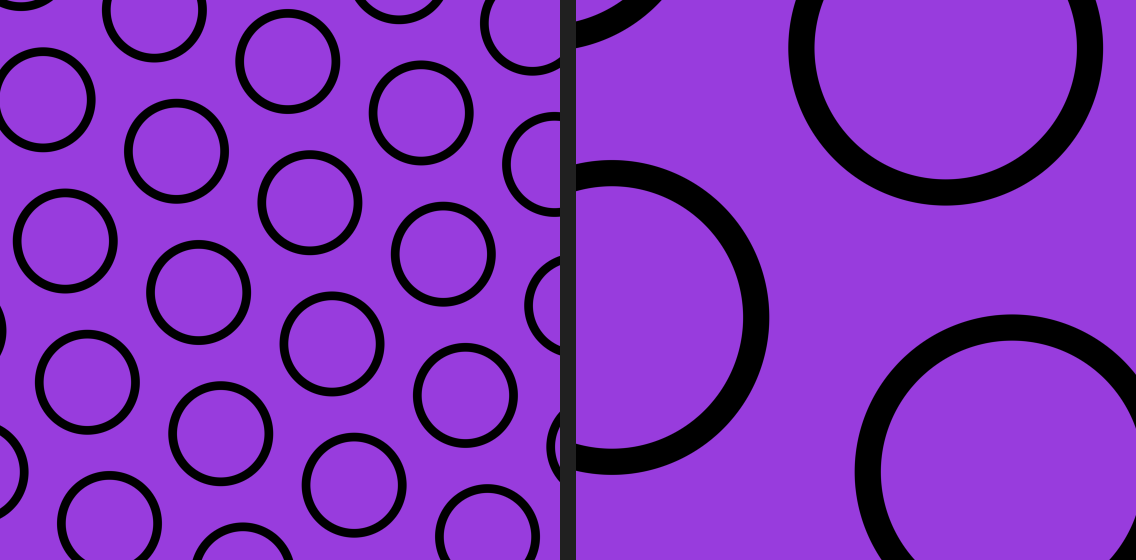
Left: the whole. Right: its middle third, enlarged.
This pattern is drawn by a WebGL 1 fragment shader. Its source:

```glsl
precision highp float;
// Black ring outlines on a slanted lattice over a flat purple ground.

uniform vec2 u_resolution;

// Offset from the nearest point of the lattice spanned by two steps
vec2 latticeOffset(vec2 p, vec2 stepA, vec2 stepB) {
  float area = stepA.x * stepB.y - stepA.y * stepB.x;
  vec2 cell = vec2(p.x * stepB.y - p.y * stepB.x,
                   p.y * stepA.x - p.x * stepA.y) / area;
  cell = fract(cell + 0.5) - 0.5;
  return cell.x * stepA + cell.y * stepB;
}

// Signed distance to a ring with the given middle radius and half width
float ringDistance(vec2 p, float radius, float halfWidth) {
  return abs(length(p) - radius) - halfWidth;
}

void main() {
  float pixel = 1.0 / min(u_resolution.x, u_resolution.y);
  vec2 p = gl_FragCoord.xy * pixel;

  // Each cell is wide enough to hold one whole ring
  vec2 offset = latticeOffset(p - vec2(0.5534, 0.638),
                              vec2(0.2382, -0.0919), vec2(0.0395, -0.2522));
  float ring = ringDistance(offset, 0.0859, 0.0078);

  // Edge blended over about one pixel
  float ground = smoothstep(-0.7 * pixel, 0.7 * pixel, ring);
  gl_FragColor = vec4(vec3(0.595, 0.235, 0.867) * ground, 1.0);
}
```
